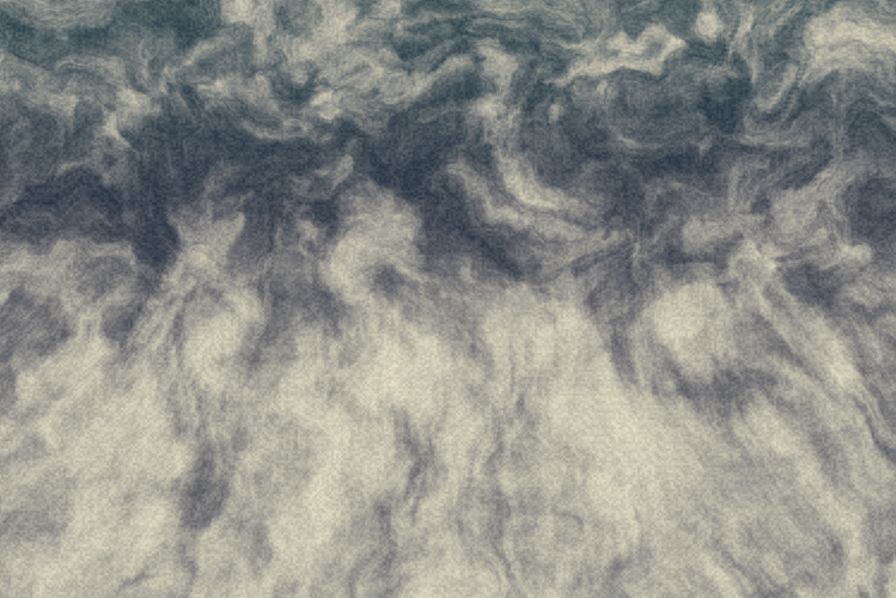
Reproduce this texture procedurally as a Shadertoy shader.

```glsl
// Churning white water: a dark, ragged wave trough below a broken crest,
// spilling into pale foam that fans out towards the lower edge.
// Domain-warped value noise gives swirls above and blurred streaks below.

float hash(vec2 p) {
    return fract(sin(dot(p, vec2(127.1, 311.7))) * 43758.55);
}

float noise(vec2 p) {
    vec2 cell = floor(p);
    vec2 f = fract(p);
    f = f * f * f * (f * (f * 6.0 - 15.0) + 10.0);
    return mix(mix(hash(cell), hash(cell + vec2(1, 0)), f.x),
               mix(hash(cell + vec2(0, 1)), hash(cell + vec2(1, 1)), f.x), f.y);
}

float fbm(vec2 p) {
    float sum = 0.0, weight = 0.5;
    for (int i = 0; i < 6; i++) {
        sum += weight * noise(p);
        p = mat2(1.6, 1.2, -1.2, 1.6) * p + 17.3;
        weight *= 0.5;
    }
    return sum / 0.984;
}

// Short, soft-edged foam threads: rounded ridges summed over octaves
float wisps(vec2 p) {
    float sum = 0.0, weight = 0.4;
    for (int i = 0; i < 4; i++) {
        float n = 2.0 * noise(p) - 1.0;
        sum += weight * (0.62 - sqrt(n * n + 0.02) + 0.0 * weight);
        p = mat2(1.6, 1.2, -1.2, 1.6) * p + 9.7;
        weight *= 0.7;
    }
    return sum - 0.25;
}

// Navy shadows through neutral grey to cream highlights
vec3 waterColour(float tone) {
    vec3 navy = vec3(0.12, 0.19, 0.25);
    vec3 grey = vec3(0.48, 0.49, 0.49);
    vec3 cream = vec3(0.88, 0.855, 0.755);
    return tone < 0.48 ? mix(navy, grey, (tone - 0.12) / 0.36)
                       : mix(grey, cream, (tone - 0.48) / 0.4);
}

float bell(float x) {
    return exp(-x * x);
}

void mainImage(out vec4 fragColor, in vec2 fragCoord) {
    vec2 p = fragCoord / iResolution.y;
    float centre = 0.5 * iResolution.x / iResolution.y;
    float depth = 1.0 - p.y;

    // Turbulence that bends every layer
    vec2 warp = vec2(fbm(p * 5.0 + 3.1), fbm(p * 5.0 + 41.7)) - 0.5;

    // Wave profile: tilted, with a ragged outline
    float height = p.y + 0.08 * (centre - p.x)
                 + 0.4 * (fbm(p * vec2(6.0, 5.0) + 1.5 * warp + 8.0) - 0.5);
    float near = 1.0 - smoothstep(0.3, 0.74, height);
    float trough = bell((height - 0.75) / 0.09);
    float crest = bell((height - 0.88) / 0.05);
    float tone = mix(0.47, 0.765, near) - 0.2 * trough + 0.17 * crest;

    // Swirls and torn threads in the upper water
    float swirl = fbm(p * vec2(9.0, 12.0) + 3.5 * warp + 20.0) - 0.5;
    float torn = fbm(p * vec2(24.0, 34.0) + 8.0 * warp + 75.0) - 0.5;
    float threads = wisps(p * vec2(13.0, 18.0) + 5.0 * warp + 60.0);
    float upper = 0.75 * swirl + 0.5 * torn + 0.35 * threads;

    // Foam streaks spreading from a point above the canvas
    float fan = (p.x - centre) / (0.5 + depth);
    float clumps = fbm(vec2(fan * 15.0, depth * 7.0) + 2.4 * warp + 90.0) - 0.5;
    float fibres = fbm(vec2(fan * 65.0, depth * 16.0) + 5.0 * warp + 130.0) - 0.5;
    float lower = 0.8 * clumps + 0.34 * fibres + 0.3 * swirl + 0.12 * torn;

    tone += mix(upper, lower, smoothstep(0.3, 0.65, depth));

    // Dimmer right flank and upper left corner
    tone -= 0.1 * smoothstep(0.5, 0.8, p.x - centre) * (1.0 - smoothstep(0.4, 0.8, p.y));
    tone -= 0.08 * bell(length(p - vec2(0.1, 1.0)) / 0.25);

    // Soft shoulder at both ends, then fine film grain
    tone = 0.52 + 0.35 * tanh((tone - 0.52) / 0.35);
    tone += 0.12 * (noise(p * 250.0) - 0.5);

    // Teal cast at the top, faint violet in the lower shadows
    vec3 colour = waterColour(clamp(tone, 0.1, 0.92));
    float shade = 1.0 - smoothstep(0.35, 0.75, tone);
    colour += shade * mix(vec3(0.01, -0.008, 0.0), vec3(-0.015, 0.012, 0.005),
                          smoothstep(0.6, 1.0, p.y));
    fragColor = vec4(colour, 1.0);
}
```
